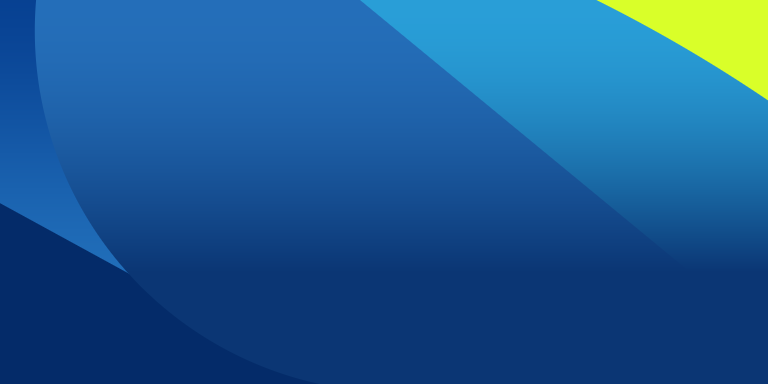
Give the GLSL for this background, as a WebGL 2 fragment shader.

```glsl
#version 300 es
precision highp float;
// Broad blue and cyan curved panels fading into navy, with a lime corner.
uniform vec2 u_resolution;
out vec4 outColor;

// Antialiased coverage of the region where the distance d is negative.
float cover(float d) {
    return clamp(0.5 - d * u_resolution.y, 0.0, 1.0);
}

// Signed distance to the line through a along dir, negative on its right side.
float lineDist(vec2 p, vec2 a, vec2 dir) {
    vec2 n = normalize(vec2(-dir.y, dir.x));
    return dot(p - a, n);
}

void main() {
    // Canvas height is one unit.
    vec2 p = gl_FragCoord.xy / u_resolution.y;

    // Left strip brightens downward, cut off by a navy slope.
    vec3 color = mix(vec3(0.13, 0.435, 0.73), vec3(0.025, 0.25, 0.57),
                     smoothstep(0.2, 1.08, p.y));
    float slope = lineDist(p, vec2(0.0, 0.471), vec2(0.333, -0.182));
    color = mix(color, vec3(0.015, 0.17, 0.41), cover(slope));

    // Main panel and cyan wedge share one vertical fade into deep blue.
    vec3 deep = vec3(0.042, 0.212, 0.455);
    float fade = sin(1.5708 * clamp((p.y - 0.292) / 0.708, 0.0, 1.0));
    vec3 panel = mix(deep, vec3(0.142, 0.432, 0.725), fade);
    vec3 wedge = mix(deep, vec3(0.16, 0.62, 0.845), fade);
    float diagonal = lineDist(p, vec2(0.9375, 1.0), vec2(-0.859, 0.708));
    panel = mix(panel, wedge, cover(diagonal));

    // The panel has a round left side and runs off the right edge.
    vec2 q = p - vec2(1.032, 0.92);
    float body = length(vec2(min(q.x, 0.0), q.y)) - 0.9414;
    color = mix(color, panel, cover(body));

    // Lime corner lies outside a very wide arc.
    float arc = 3.906 - length(p - vec2(-0.191, -2.495));
    color = mix(color, vec3(0.85, 1.0, 0.16), cover(arc));

    outColor = vec4(color, 1.0);
}
```
